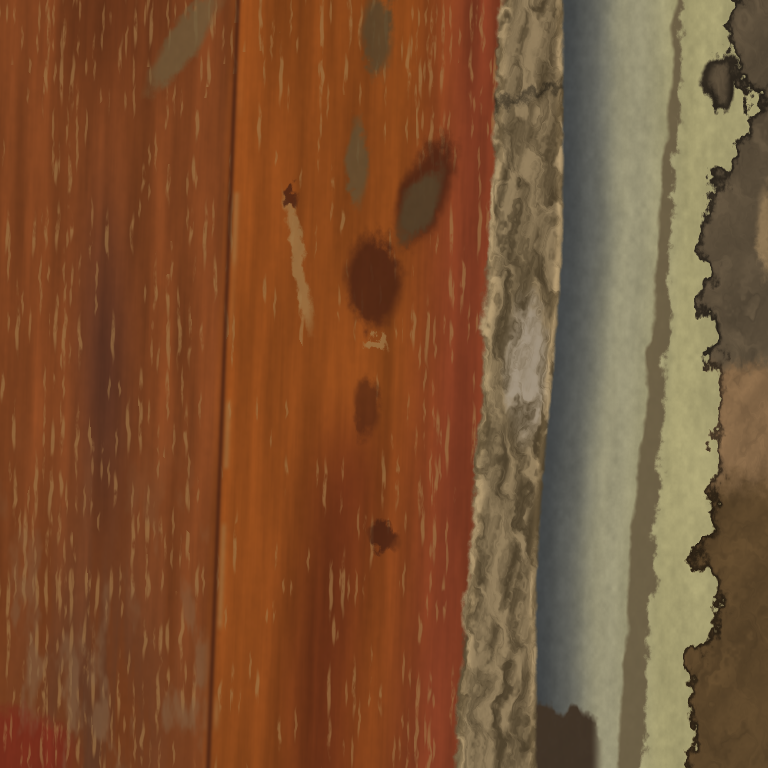
Write a WebGL 2 fragment shader that draws this texture.

```glsl
#version 300 es
precision highp float;
// Weathered door frame: orange boards, a bare wood strip, a shaded moulding
// and pale paint peeling off a brown wall. Curved edges mask the layers,
// and stretched noise breaks them up.
uniform vec2 u_resolution;
out vec4 fragColor;

float hash(vec2 p) { return fract(sin(dot(p, vec2(127.1, 311.7))) * 43758.5453); }

float noise(vec2 p) {
  vec2 i = floor(p), f = fract(p);
  f = f * f * (3.0 - 2.0 * f);
  return mix(mix(hash(i), hash(i + vec2(1, 0)), f.x),
             mix(hash(i + vec2(0, 1)), hash(i + 1.0), f.x), f.y);
}

float fbm(vec2 p) {
  float sum = 0.0, amp = 0.53;
  for (int i = 0; i < 4; i++) {
    sum += amp * noise(p);
    p = p * 2.03 + 17.3;
    amp *= 0.5;
  }
  return sum;
}

float bell(float d, float width) { return exp(-d * d / (width * width)); }

// Soft ellipse, leaning right by "lean" per unit of height
float spot(vec2 p, float x, float y, float rx, float ry, float lean) {
  vec2 d = p - vec2(x, y);
  d.x -= lean * d.y;
  return 0.8 - 0.8 * smoothstep(0.65, 1.2, length(d / vec2(rx, ry)));
}

// Thin vertical paint flakes on a jittered grid
float flakes(vec2 g, float density) {
  float lit = 0.0;
  for (int k = -1; k <= 1; k++) {
    vec2 c = floor(g) + vec2(0, k);
    vec2 d = g - c - 0.3 - 0.4 * vec2(hash(c), hash(c + 5.7));
    d.x += 0.22 * (noise(vec2(g.y * 4.0, c.x)) - 0.5);
    float body = 1.0 - smoothstep(0.4, 1.1, length(d / vec2(0.2, 0.3 + 0.5 * hash(c + 9.1))));
    lit = max(lit, body * step(hash(c + 2.3), density));
  }
  return lit;
}

vec3 woodColor(vec2 p, vec2 q, float edge) {
  vec3 dark = vec3(0.27, 0.13, 0.075), cream = vec3(0.6, 0.45, 0.27), grey = vec3(0.32, 0.26, 0.17);
  float seam = 0.271 + 0.039 * p.y;
  float left = 1.0 - smoothstep(-0.015, 0.005, p.x - seam);
  float low = 1.0 - smoothstep(0.05, 0.5, p.y);
  float grain = fbm(vec2(p.x * 60.0 - p.y * 2.0, p.y * 4.0));
  vec3 col = mix(vec3(0.53, 0.275, 0.105), vec3(0.48, 0.255, 0.125), left);
  // Red border and dark stains
  col = mix(col, vec3(0.48, 0.22, 0.14), 0.85 * smoothstep(0.13, 0.02, edge - p.x));
  col = mix(col, vec3(0.36, 0.16, 0.085), 0.75 * bell(p.x - 0.46 + 0.04 * low, 0.055) * smoothstep(0.52, 0.35, p.y));
  col = mix(col, vec3(0.3, 0.18, 0.14), 0.7 * bell(p.x - 0.135, 0.035) * bell(p.y - 0.52, 0.22));
  col = mix(col, vec3(0.31, 0.2, 0.14), 0.75 * low * bell(p.x - 0.12, 0.1) * smoothstep(0.2, 0.6, grain));
  col = mix(col, dark, 0.3 * smoothstep(0.8, 1.0, p.y) * bell(p.x - 0.15, 0.09));
  col = mix(col, vec3(0.48, 0.17, 0.11), spot(q, 0.02, 0.02, 0.08, 0.06, 0.0));
  col *= 0.8 + 0.4 * grain;
  // Cream flakes, dense along worn bands
  float density = 0.18 + 0.45 * bell(p.x - 0.08, 0.025) + 0.35 * bell(p.x - 0.555, 0.025)
    + 0.45 * bell(p.x - 0.22, 0.03) * bell(p.y - 0.55, 0.12) + 0.3 * low * left + 0.25 * smoothstep(0.85, 1.0, p.y);
  density *= 1.0 - 0.85 * bell(p.x - 0.35, 0.06) * smoothstep(0.65, 0.5, p.y);
  vec2 s = p - vec2(0.025 * p.y, 0);
  float flake = max(flakes(s * vec2(62, 15), density), 0.8 * flakes(s * vec2(95, 27) + 7.0, density * 0.8));
  col = mix(col, cream, 0.65 * flake * smoothstep(0.25, 0.55, fbm(p * vec2(120, 45))));
  col = mix(col, vec3(0.49, 0.37, 0.26), 0.6 * low * left * smoothstep(0.5, 0.72, fbm(p * vec2(45, 14))));
  // Knot hollows, bare grey patches and cream scars
  col = mix(col, dark, spot(q, 0.487, 0.635, 0.036, 0.065, 0.0));
  col = mix(col, dark, 0.7 * spot(q, 0.478, 0.47, 0.02, 0.04, 0.0));
  col = mix(col, dark, spot(q, 0.498, 0.3, 0.02, 0.02, 0.0));
  col = mix(col, dark, spot(q, 0.553, 0.75, 0.033, 0.072, 0.3));
  col = mix(col, grey, spot(q, 0.547, 0.733, 0.023, 0.05, 0.4));
  col = mix(col, grey, spot(q, 0.492, 0.955, 0.022, 0.055, 0.0));
  col = mix(col, grey * 1.15, spot(q, 0.466, 0.79, 0.015, 0.055, 0.0));
  col = mix(col, grey * 1.3, spot(q, 0.24, 0.945, 0.026, 0.07, 0.6));
  col = mix(col, cream, spot(q, 0.388, 0.66, 0.01, 0.09, -0.2));
  col = mix(col, dark, spot(q, 0.379, 0.745, 0.01, 0.015, 0.0));
  col = mix(col, cream, spot(q, 0.489, 0.553, 0.016, 0.008, 0.0));
  // Board seam with a broken light lip
  col = mix(col, cream, 0.5 * bell(p.x - seam - 0.008, 0.004) * smoothstep(0.45, 0.6, noise(p * vec2(3, 14))));
  return mix(col, dark, 0.75 * bell(p.x - seam, 0.0035));
}

void main() {
  vec2 p = gl_FragCoord.xy / u_resolution;
  float rough = fbm(p * vec2(40, 28)) - 0.5, fine = fbm(p * vec2(130, 90)) - 0.5;
  vec2 q = p + vec2(0.016 * rough + 0.008 * fine, 0.03 * fine);
  float woodEdge = 0.588 + 0.085 * p.y - 0.022 * p.y * p.y;
  float across = p.x - 0.698 - 0.035 * smoothstep(0.2, 0.75, p.y);
  vec3 col = woodColor(p, q, woodEdge);

  // Bare wood strip
  float fibre = smoothstep(0.2, 0.75, fbm(p * vec2(75, 20) + 3.0 * rough));
  vec3 strip = mix(vec3(0.3, 0.25, 0.17), vec3(0.57, 0.49, 0.36), fibre);
  strip = mix(strip, vec3(0.64, 0.59, 0.52), fibre * spot(q, 0.685, 0.52, 0.028, 0.1, 0.0));
  strip *= 1.0 - 0.4 * bell(q.y - 0.67 - 0.3 * p.x, 0.007);
  strip *= 1.0 + 0.25 * (bell(q.x - woodEdge - 0.007, 0.006) + bell(across + 0.005, 0.004));
  col = mix(col, strip, smoothstep(-0.003, 0.004, q.x - woodEdge));

  // Moulding: blue-grey shade turning into pale green paint
  vec3 paint = mix(vec3(0.25, 0.26, 0.26), vec3(0.37, 0.37, 0.34), smoothstep(0.0, 0.05, across));
  paint = mix(paint, vec3(0.57, 0.55, 0.44), smoothstep(0.035, 0.085, across + 0.01 * rough));
  paint = mix(paint, vec3(0.62, 0.59, 0.42), smoothstep(0.09, 0.17, across));
  paint *= 0.96 + 0.16 * fbm(p * vec2(60, 8)) + 0.08 * fine;
  float groove = abs(q.x - 0.82 - 0.065 * p.y) - mix(0.018, 0.004, p.y);
  paint = mix(vec3(0.42, 0.37, 0.27), paint, smoothstep(-0.003, 0.004, groove + 0.008 * fine));
  float chip = 0.085 - 0.9 * max(across - 0.045, 0.0) + 0.06 * rough - p.y;
  paint = mix(paint, vec3(0.25, 0.2, 0.15), smoothstep(-0.006, 0.006, chip) * smoothstep(0.09, 0.07, across));
  col = mix(col, paint, smoothstep(-0.002, 0.003, across + 0.004 * fine));

  // Brown wall where the paint has peeled, with a dark rim
  float peel = mix(0.893, 0.929, smoothstep(0.13, 0.22, p.y)) + 0.06 * bell(p.y - 0.86, 0.055)
    - 0.018 * bell(p.y - 0.67, 0.1) - 0.022 * bell(p.y - 0.27, 0.022) + 0.015 * smoothstep(0.93, 1.0, p.y);
  float island = 0.022 - 0.022 * length((q - vec2(0.938, 0.893)) / vec2(0.024, 0.04));
  float bare = max(p.x - peel + 0.055 * rough + 0.025 * fine, island);
  vec3 wall = mix(vec3(0.34, 0.26, 0.16), vec3(0.5, 0.39, 0.27), smoothstep(0.34, 0.4, q.y));
  wall = mix(wall, vec3(0.34, 0.29, 0.22), smoothstep(0.51, 0.54, q.y));
  wall = mix(wall, vec3(0.58, 0.48, 0.34), spot(q, 1.0, 0.7, 0.018, 0.06, 0.0));
  wall *= 0.84 + 0.38 * fbm(p * vec2(38, 30) + 4.0 * rough);
  wall *= 1.0 - 0.5 * bell(bare - 0.004, 0.006);
  col = mix(col, wall, smoothstep(-0.002, 0.003, bare));
  fragColor = vec4(col * (1.0 + 0.06 * fine), 1);
}
```
